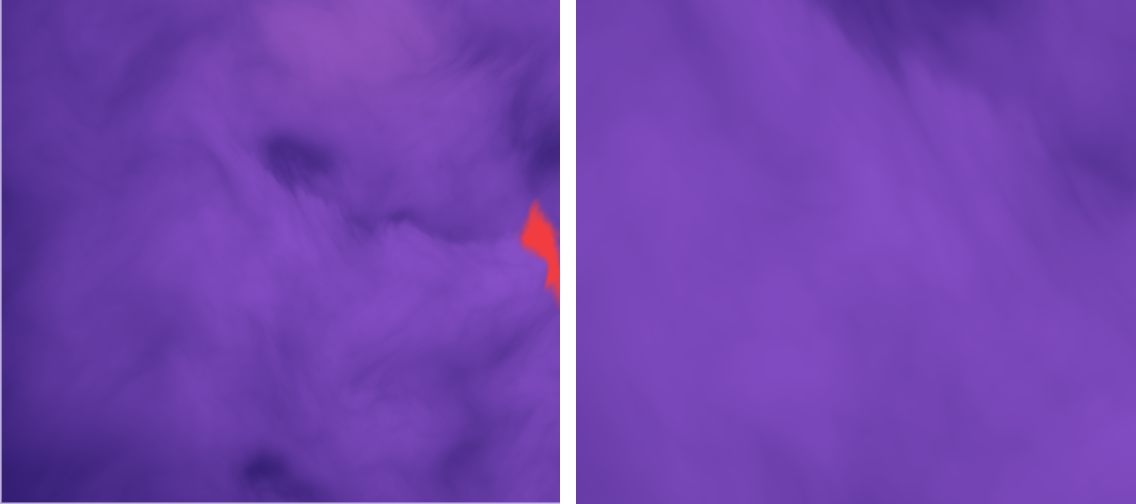
Left, the full canvas; right, a detail of the centre.
A Shadertoy shader for this texture:

```glsl
const vec3 SHADOW = vec3(0.17, 0.10, 0.42);
const vec3 LIGHT = vec3(0.58, 0.34, 0.83);
const vec3 ROSE = vec3(0.58, 0.33, 0.70);
const vec3 EMBER = vec3(0.95, 0.24, 0.25);
const vec3 RIM = vec3(0.74, 0.70, 0.86);

vec2 hash2(vec2 p) {
    vec3 q = fract(p.xyx * vec3(0.1031, 0.1030, 0.0973));
    q += dot(q, q.yzx + 33.33);
    return fract((q.xx + q.yz) * q.zy);
}

// Smooth cellular noise: rounded puffs divided by soft creases
float puffs(vec2 p) {
    const float blend = 8.0;
    vec2 cell = floor(p), f = p - cell;
    float sum = 0.0;
    for (int y = -1; y <= 1; y++)
    for (int x = -1; x <= 1; x++) {
        vec2 o = vec2(x, y);
        vec2 d = o + hash2(cell + o) - f;
        sum += exp(-blend * dot(d, d));
    }
    return -log(sum + 0.0005) / blend;
}

// Layered puffs, centred near zero; positive values are creases
float billows(vec2 p, float roughness) {
    const mat2 turn = mat2(0.80, 0.60, -0.60, 0.80);
    float sum = 0.0, amp = 0.5;
    for (int i = 0; i < 5; i++) {
        sum += amp * (puffs(p) - 0.15);
        p = turn * p * 2.03 + 7.3;
        amp *= roughness;
    }
    return sum;
}

// Layered sines that curl the coordinates into drifting wisps
vec2 curl(vec2 p, float strength) {
    float freq = 4.0;
    for (int i = 0; i < 5; i++) {
        p += strength * sin(p.yx * freq + vec2(1.3, 4.1) * float(i + 1)) / freq;
        freq *= 1.8;
    }
    return p;
}

float blob(vec2 p, vec2 centre, vec2 radius) {
    vec2 q = (p - centre) / radius;
    return exp(-dot(q, q));
}

// Broad light and shade of the cloud
float cloudTone(vec2 p) {
    float tone = 0.73;
    tone -= 0.30 * exp(-max(p.x, 0.0) * 10.0);
    tone -= 0.11 * (1.0 - smoothstep(0.15, 0.48, p.x));
    tone -= 0.30 * exp(-max(p.y, 0.0) * 8.0) * mix(1.0, 0.45, smoothstep(0.5, 0.9, p.x));

    // Crest of the front bank, shading the hollow behind it
    float s = p.x - 0.4;
    float above = p.y - (0.69 - 0.55 * s + 0.45 * s * s);
    float shade = smoothstep(-0.012, 0.018, above) * exp(-max(above, 0.0) * 8.0);
    tone -= 0.17 * shade * smoothstep(0.36, 0.5, p.x);

    // Deep hollows
    tone -= 0.38 * blob(p, vec2(0.53, 0.69), vec2(0.080, 0.040));
    tone -= 0.26 * blob(p, vec2(0.71, 0.57), vec2(0.045, 0.022));
    tone -= 0.42 * blob(p, vec2(0.49, 0.07), vec2(0.055, 0.045));
    tone -= 0.24 * blob(p, vec2(0.56, 0.02), vec2(0.050, 0.030));
    tone -= 0.28 * blob(p, vec2(0.98, 0.74), vec2(0.045, 0.120));

    // Faint shade and lit swells
    tone -= 0.18 * blob(p, vec2(0.90, 0.93), vec2(0.130, 0.050));
    tone -= 0.13 * blob(p, vec2(0.14, 0.09), vec2(0.150, 0.070));
    tone -= 0.11 * blob(p, vec2(0.70, 0.26), vec2(0.070, 0.070));
    tone -= 0.09 * blob(p, vec2(0.27, 0.31), vec2(0.090, 0.070));
    tone -= 0.10 * blob(p, vec2(0.28, 0.96), vec2(0.150, 0.100));
    tone += 0.09 * blob(p, vec2(0.56, 0.48), vec2(0.180, 0.120));
    tone += 0.10 * blob(p, vec2(0.87, 0.42), vec2(0.150, 0.110));
    return tone + 0.08 * blob(p, vec2(0.62, 0.91), vec2(0.180, 0.130));
}

float emberGlow(vec2 p) {
    float heat = blob(p, vec2(0.965, 0.53), vec2(0.038, 0.040));
    heat += 0.8 * blob(p, vec2(1.0, 0.47), vec2(0.022, 0.050));
    heat += 0.5 * blob(p, vec2(0.965, 0.59), vec2(0.020, 0.035));
    return smoothstep(0.18, 0.85, heat);
}

void mainImage(out vec4 fragColor, in vec2 fragCoord) {
    vec2 uv = fragCoord / iResolution.xy;
    vec2 p = fragCoord / iResolution.y;

    // Curl and billow the layout so its outlines turn ragged
    vec2 flow = curl(p, 0.35);
    float puff = billows(flow * 5.0, 0.52);
    float wisp = billows(flow * vec2(7.0, 4.0) + 19.0, 0.5);
    vec2 place = uv + 0.10 * (flow - p) + 0.13 * vec2(wisp, puff);

    // Firm billows at right, thin haze at left
    float body = smoothstep(0.2, 0.6, uv.x);
    float tone = cloudTone(place) - mix(0.35, 0.62, body) * puff - 0.25 * wisp;
    vec3 color = mix(SHADOW, LIGHT, clamp(tone, 0.0, 1.08));

    float rosy = blob(place, vec2(0.62, 0.93), vec2(0.25, 0.17));
    color = mix(color, ROSE, 0.55 * rosy * smoothstep(0.4, 0.8, tone));
    color = mix(color, EMBER, emberGlow(place));

    // Pale rim along the left and bottom
    vec2 soft = 1.0 / iResolution.xy;
    vec2 rim = 1.0 - smoothstep(vec2(0.003) - soft, vec2(0.003) + soft, uv);
    color = mix(color, RIM, max(rim.x, rim.y));
    fragColor = vec4(color, 1.0);
}
```
